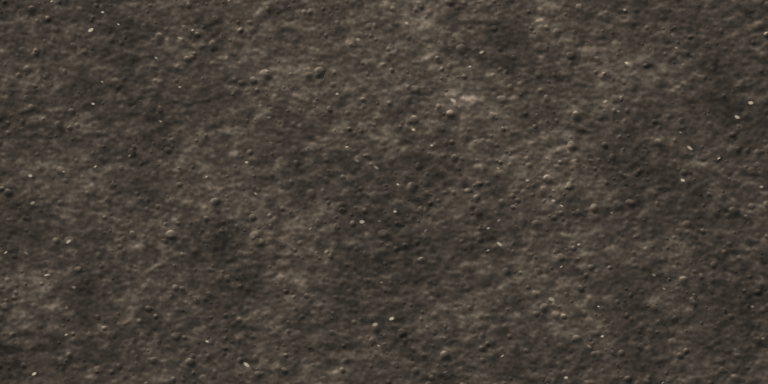
Reproduce this texture procedurally as a WebGL 1 fragment shader.

```glsl
precision highp float;
// Dark brown gritty soil with fine relief, scattered pebbles and pale flecks.
uniform vec2 u_resolution;

const vec2 LIGHT = vec2(-0.42, 0.91);
const vec3 SHADE_TINT = vec3(1.0, 0.93, 0.82);
const vec3 EARTH_TINT = vec3(1.0, 0.90, 0.785);
const vec3 FLECK_COLOUR = vec3(0.74, 0.69, 0.60);
const float BASE_TONE = 0.272;

// Three random values per cell
vec3 hash3(vec2 cell, float seed) {
  vec3 q = fract(vec3(cell.xyx + seed * 17.3) * vec3(0.1031, 0.1030, 0.0973));
  q += dot(q, q.yxz + 33.33);
  return fract((q.xxy + q.yzz) * q.zyx);
}

// Cellular noise: signed round bumps, one per jittered cell, mean zero
float bumps(vec2 p, float seed) {
  vec2 cell = floor(p);
  float sum = 0.0;
  for (int y = -1; y <= 1; y++) {
    for (int x = -1; x <= 1; x++) {
      vec2 id = cell + vec2(float(x), float(y));
      vec3 rnd = hash3(id, seed);
      vec2 d = p - id - rnd.xy;
      float w = max(0.0, 1.0 - dot(d, d));
      sum += (rnd.z * 2.0 - 1.0) * w * w;
    }
  }
  return sum;
}

// Layered stains from broad patches down to small blotches
float mottle(vec2 p, float amplitude) {
  float sum = 0.0;
  float frequency = 3.0;
  for (int i = 0; i < 5; i++) {
    sum += amplitude * bumps(p * frequency, float(i) + 1.0);
    p = mat2(0.8, 0.6, -0.6, 0.8) * p;
    frequency *= 2.2;
  }
  return sum;
}

// Height of the grainy surface, slightly stretched sideways
float surfaceHeight(vec2 p) {
  return 0.42 * bumps(p * vec2(42.0, 54.0), 11.0)
       + 0.20 * bumps(p * vec2(84.0, 108.0), 12.0);
}

// Brightness change from slopes turned to or from the light
float relief(vec2 p, float reach) {
  return surfaceHeight(p) - surfaceHeight(p + LIGHT * reach);
}

// Sparse domes: lit crown, dark underside and a short cast shadow
float pebbles(vec2 p, float frequency, float chance, float seed, float pixel) {
  vec2 q = p * frequency;
  vec2 cell = floor(q);
  float soft = pixel * frequency;
  float sum = 0.0;
  for (int y = -1; y <= 1; y++) {
    for (int x = -1; x <= 1; x++) {
      vec2 id = cell + vec2(float(x), float(y));
      vec3 rnd = hash3(id, seed);
      vec3 form = hash3(id, seed + 5.0);
      float present = step(rnd.z, chance);
      float radius = mix(0.13, 0.30, form.x * form.x);
      vec2 d = (q - id - rnd.xy) * vec2(mix(0.75, 1.1, form.y), 1.0);
      float body = 1.0 - smoothstep(radius - soft, radius + soft, length(d));
      float shadow = 1.0 - smoothstep(0.3, 1.5, length(d + LIGHT * radius * 0.8) / radius);
      float lit = dot(d, LIGHT) / radius;
      float shade = mix(-0.55 * shadow, 0.75 * lit + 0.05, body);
      sum += present * mix(0.5, 1.0, form.z) * shade;
    }
  }
  return sum;
}

// Coverage of tiny pale flecks
float flecks(vec2 p, float frequency, float chance, float seed, float pixel) {
  vec2 q = p * frequency;
  vec2 cell = floor(q);
  float soft = pixel * frequency;
  float cover = 0.0;
  for (int y = -1; y <= 1; y++) {
    for (int x = -1; x <= 1; x++) {
      vec2 id = cell + vec2(float(x), float(y));
      vec3 rnd = hash3(id, seed);
      vec3 form = hash3(id, seed + 3.0);
      vec2 d = q - id - rnd.xy;
      d.y += d.x * (form.x - 0.5);
      float radius = mix(0.05, 0.13, form.y * form.y);
      float spot = 1.0 - smoothstep(radius - soft, radius + soft, length(d * vec2(0.8, 1.15)));
      cover = max(cover, step(rnd.z, chance) * spot * mix(0.35, 0.95, form.z));
    }
  }
  return cover;
}

void main() {
  vec2 p = gl_FragCoord.xy / u_resolution.y;
  float pixel = 1.0 / u_resolution.y;

  // Stains, relief and grit add up in log brightness
  float clump = 0.5 + 0.5 * bumps(p * 5.0, 21.0);
  float light = 0.07 * cos((p.x - 1.0) * 4.2) + mottle(p, 0.125);
  light += relief(p, 0.005);
  light += 0.10 * bumps(p * 150.0, 22.0);
  light += pebbles(p, 26.0, 0.10 + 0.25 * clump, 31.0, pixel);
  light += 0.7 * pebbles(p, 44.0, 0.10 + 0.20 * clump, 41.0, pixel);

  float tone = BASE_TONE * exp(light);
  vec3 colour = tone * mix(SHADE_TINT, EARTH_TINT, smoothstep(0.15, 0.30, tone));
  colour = mix(colour, FLECK_COLOUR, flecks(p, 22.0, 0.09, 51.0, pixel));
  gl_FragColor = vec4(colour, 1.0);
}
```
